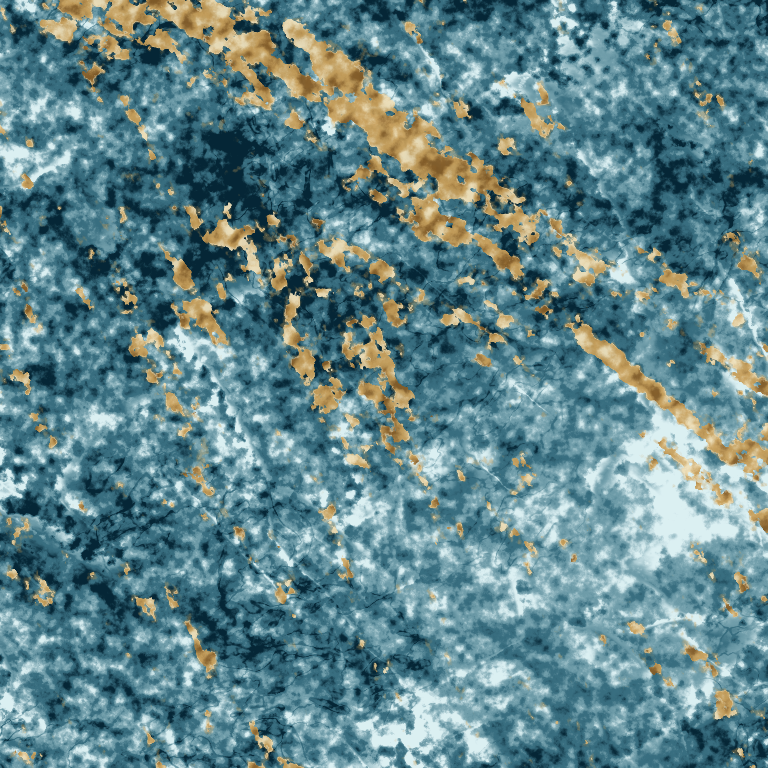
Reproduce this texture procedurally as a WebGL 1 fragment shader.

```glsl
precision highp float;
uniform vec2 u_resolution;

#define BASE_TONE 0.345
#define CLOUD_CONTRAST 0.62
#define MINERAL_CONTRAST 0.95
#define GRAIN_CONTRAST 1.25
#define CRACK_DEPTH 0.26
#define VEIN_BRIGHTNESS 0.36
#define GOLD_THRESHOLD 0.70
#define GOLD_SPREAD 0.16
#define BAND_ANGLE -0.635
#define STEEP_ANGLE -1.05

const vec2 BAND_NORMAL = vec2(0.593, 0.805);
const vec3 ABYSS = vec3(0.02, 0.15, 0.21);
const vec3 TEAL = vec3(0.22, 0.43, 0.50);
const vec3 MIST = vec3(0.43, 0.61, 0.66);
const vec3 FROST = vec3(0.86, 0.94, 0.95);
const vec3 BRONZE = vec3(0.52, 0.36, 0.15);
const vec3 GOLD = vec3(0.78, 0.62, 0.35);
const vec3 CREAM = vec3(0.94, 0.88, 0.73);

float hash(vec2 p) {
  vec3 q = fract(vec3(p.xyx) * 0.1031);
  q += dot(q, q.yzx + 33.33);
  return fract((q.x + q.y) * q.z);
}

float noise(vec2 p) {
  vec2 i = floor(p), f = fract(p);
  f = f * f * (3.0 - 2.0 * f);
  return mix(mix(hash(i), hash(i + vec2(1, 0)), f.x),
             mix(hash(i + vec2(0, 1)), hash(i + vec2(1, 1)), f.x), f.y);
}

float fbm(vec2 p) {
  float sum = 0.0, amp = 0.516;
  for (int i = 0; i < 5; i++) {
    sum += amp * noise(p);
    p = mat2(1.6, 1.2, -1.2, 1.6) * p + 17.3;
    amp *= 0.5;
  }
  return sum;
}

// Coordinates with x running along the given angle
vec2 along(vec2 p, float angle) {
  float c = cos(angle), s = sin(angle);
  return vec2(c * p.x + s * p.y, c * p.y - s * p.x);
}

// Thin line where a noise value crosses its middle
float ridge(float n, float width) {
  return 1.0 - smoothstep(0.0, width, abs(n - 0.5));
}

// Soft round region
float glow(vec2 p, vec2 center, float radius) {
  vec2 d = (p - center) / radius;
  return exp(-dot(d, d));
}

// Long straight veins, broken up by a patchy mask and frayed edges
float vein(vec2 p, float angle, vec2 scale, float width, float fray) {
  vec2 q = along(p, angle) * scale;
  float patches = smoothstep(0.55, 0.85, noise(q * vec2(1.3, 0.8) + 41.0));
  return ridge(noise(q) + 0.3 * fray, width) * patches;
}

// Broad light and dark areas of the slab
float regions(vec2 p) {
  float light = 0.30 * glow(p, vec2(0.97, 0.34), 0.12)
              + 0.50 * glow(p, vec2(0.0, 0.02), 0.10)
              + 0.34 * glow(p, vec2(0.52, 0.03), 0.10)
              + 0.16 * glow(p, vec2(0.78, 0.28), 0.30)
              + 0.20 * glow(p, vec2(1.0, 0.70), 0.15)
              + 0.20 * glow(p, vec2(0.02, 0.78), 0.10);
  float dark = 0.15 * glow(p, vec2(0.20, 0.60), 0.18)
             + 0.14 * glow(p, vec2(0.80, 0.82), 0.17)
             + 0.18 * glow(p, vec2(0.42, 0.16), 0.08);
  return light - dark;
}

float stoneTone(vec2 p, vec2 warp) {
  float calm = glow(p, vec2(0.82, 0.30), 0.34);
  float detail = 1.0 - 0.4 * calm;
  float grain = fbm(p * 90.0) - 0.5;
  float mineral = fbm(along(p, -0.4) * vec2(20.0, 34.0) + warp) - 0.5;
  float tone = BASE_TONE + regions(p + 0.2 * warp);
  tone += CLOUD_CONTRAST * (fbm(p * 4.5 + 0.8 * warp) - 0.5);
  tone += detail * (MINERAL_CONTRAST * mineral + GRAIN_CONTRAST * grain);

  // Dark, jagged cracks
  float crackMask = smoothstep(0.35, 0.65, noise(p * 6.0 + 8.0)) * (1.0 - 0.5 * calm);
  float cracks = ridge(fbm(p * 11.0 + 2.0 * warp + 3.0), 0.028)
               + 0.8 * ridge(fbm(along(p, 0.5) * vec2(19.0, 30.0) + 29.0), 0.035);
  tone -= CRACK_DEPTH * cracks * crackMask;

  // Pale veins and a faint web of hairlines
  float fray = mineral + 0.6 * grain;
  float veins = vein(p, STEEP_ANGLE, vec2(3.0, 11.0), 0.06, fray)
              + 0.8 * vein(p + 5.0, -0.85, vec2(5.0, 18.0), 0.06, fray)
              + 0.8 * vein(p + 9.0, 0.65, vec2(5.0, 8.0), 0.06, fray);
  float web = vein(p + 3.0, -0.7, vec2(8.0, 36.0), 0.08, fray)
            + vein(p + 7.0, -1.3, vec2(8.0, 30.0), 0.08, fray)
            + vein(p + 2.0, 0.5, vec2(8.0, 30.0), 0.08, fray);
  return tone + VEIN_BRIGHTNESS * veins + 0.22 * web * (0.5 + 0.7 * calm);
}

vec3 stoneColor(float tone) {
  vec3 color = mix(ABYSS, TEAL, smoothstep(-0.04, 0.34, tone));
  color = mix(color, MIST, smoothstep(0.36, 0.58, tone));
  return mix(color, FROST, smoothstep(0.56, 0.92, tone));
}

// Gold leaf: torn streaks in a diagonal band, with a looser patch below it
vec3 addGold(vec3 color, vec2 p, vec2 warp) {
  float across = (dot(p, BAND_NORMAL) - 0.93 + 0.03 * warp.x) / 0.12;
  float band = exp(-across * across);
  float loose = glow(p, vec2(0.39, 0.53) + 0.08 * warp, 0.19);
  vec2 q = along(p, BAND_ANGLE) + 0.015 * warp;
  float shallow = fbm(q * vec2(6.0, 40.0));
  float steep = fbm(along(p, STEEP_ANGLE) * vec2(11.0, 42.0) + 13.0);
  float streak = mix(steep, shallow, smoothstep(0.1, 0.5, band));
  float torn = fbm(p * 55.0 + 7.0);
  float grit = noise(p * 170.0 + 31.0) - 0.5;
  float spread = max(band, 0.85 * loose) + 0.25 * noise(p * 6.0 + 2.0);
  float leaf = 0.58 * streak + 0.42 * torn + 0.06 * grit
             + GOLD_SPREAD * spread - GOLD_THRESHOLD;

  // Thin gold dust around the leaf, then the leaf itself
  float dust = smoothstep(-0.06, 0.0, leaf) * smoothstep(-0.15, 0.2, grit);
  color = mix(color, GOLD, 0.38 * dust);
  float sheen = 0.4 * noise(q * vec2(85.0, 50.0)) + 0.6 * fbm(p * 70.0 + 3.0);
  vec3 metal = mix(BRONZE, GOLD, smoothstep(0.25, 0.5, sheen));
  metal = mix(metal, CREAM, smoothstep(0.48, 0.75, sheen));
  float rim = 1.0 - smoothstep(0.01, 0.05, leaf);
  metal = mix(metal, CREAM, 0.7 * rim * smoothstep(-0.1, 0.15, grit));
  return mix(color, metal, 0.94 * smoothstep(0.0, 0.022, leaf));
}

void main() {
  vec2 p = gl_FragCoord.xy / u_resolution;
  vec2 warp = 2.0 * vec2(fbm(p * 4.0 + 11.0), fbm(p * 4.0 + 57.0)) - 1.0;
  vec3 color = stoneColor(stoneTone(p, warp));
  gl_FragColor = vec4(addGold(color, p, warp), 1.0);
}
```
